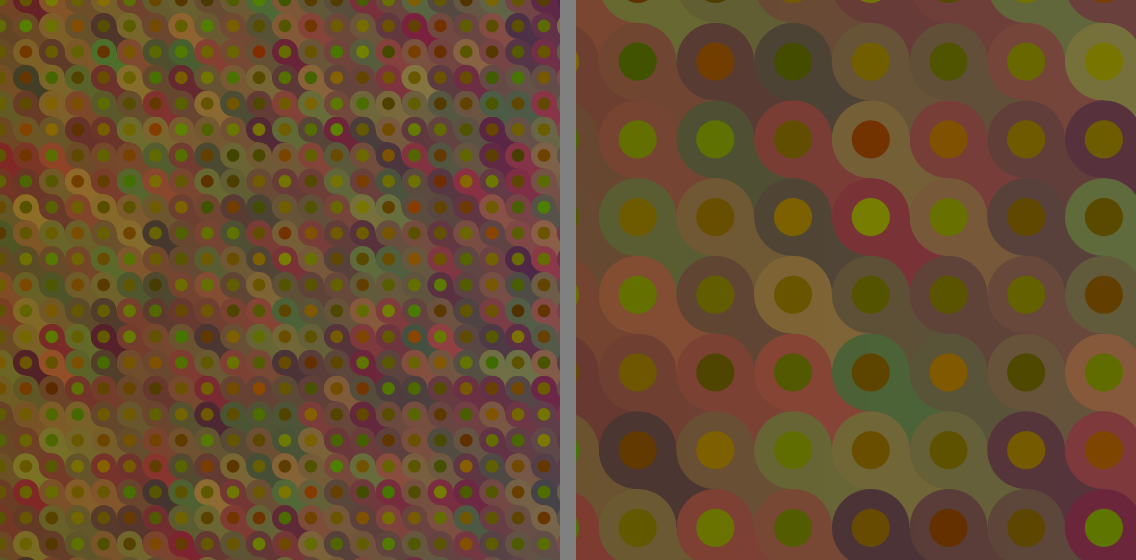
Left: the whole. Right: its middle third, enlarged.
Reproduce this pattern procedurally as a Shadertoy shader.

```glsl
// Square lattice of touching discs, each with a small dot at its centre.
// The gap below and right of a disc takes that disc's colour, so discs flow
// together diagonally; red and green vary per disc, blue grows to the right.

const float CELLS = 21.62;       // lattice steps across the canvas
const float DISC_RADIUS = 0.5;   // in lattice steps
const float DOT_RADIUS = 0.245;

vec2 hash22(vec2 p) {
    vec3 q = fract(vec3(p.xyx) * vec3(0.1031, 0.1030, 0.0973));
    q += dot(q, q.yzx + 33.33);
    return fract((q.xx + q.yz) * q.zy);
}

// Two independent channels of 1D gradient noise, about -1 to 1
vec2 gradientNoise(float x, float seed) {
    float i = floor(x), f = x - i;
    vec2 slopeA = hash22(vec2(i, seed)) * 2.0 - 1.0;
    vec2 slopeB = hash22(vec2(i + 1.0, seed)) * 2.0 - 1.0;
    float blend = f * f * f * (f * (f * 6.0 - 15.0) + 10.0);
    return 2.0 * mix(slopeA * f, slopeB * (f - 1.0), blend);
}

// Red and green offsets, -1 to 1, mostly near zero; the first column drifts slowly
vec2 variation(vec2 cell, float seed) {
    vec2 scattered = hash22(cell + seed) + hash22(cell + seed + 57.3) - 1.0;
    vec2 drifting = gradientNoise(cell.y * 0.37 + 0.2, seed);
    return mix(drifting, scattered, step(0.5, cell.x));
}

vec3 discColor(vec2 cell, float blue) {
    return vec3(vec2(0.417, 0.291) + vec2(0.165, 0.17) * variation(cell, 11.7), blue);
}

vec3 dotColor(vec2 cell) {
    return vec3(vec2(0.395, 0.34) + vec2(0.16, 0.18) * variation(cell, 83.1), 0.0);
}

// Smooth coverage of a circle
float circle(float dist, float radius, float pixel) {
    return 1.0 - smoothstep(-0.7 * pixel, 0.7 * pixel, dist - radius);
}

void mainImage(out vec4 fragColor, in vec2 fragCoord) {
    // Lattice coordinates, counted from the top left corner
    vec2 p = vec2(fragCoord.x, iResolution.y - fragCoord.y) * CELLS / iResolution.y;
    float pixel = CELLS / iResolution.y;

    vec2 corner = floor(p);          // disc up and left, owner of the gap
    vec2 nearest = floor(p + 0.5);   // disc closest to this point
    float dist = length(p - nearest);
    float blue = mix(0.14, 0.285, fragCoord.x / iResolution.x);

    // Gap, disc, dot
    vec3 color = discColor(corner, blue);
    color = mix(color, discColor(nearest, blue), circle(dist, DISC_RADIUS, pixel));
    color = mix(color, dotColor(nearest), circle(dist, DOT_RADIUS, pixel));

    fragColor = vec4(color, 1.0);
}
```
